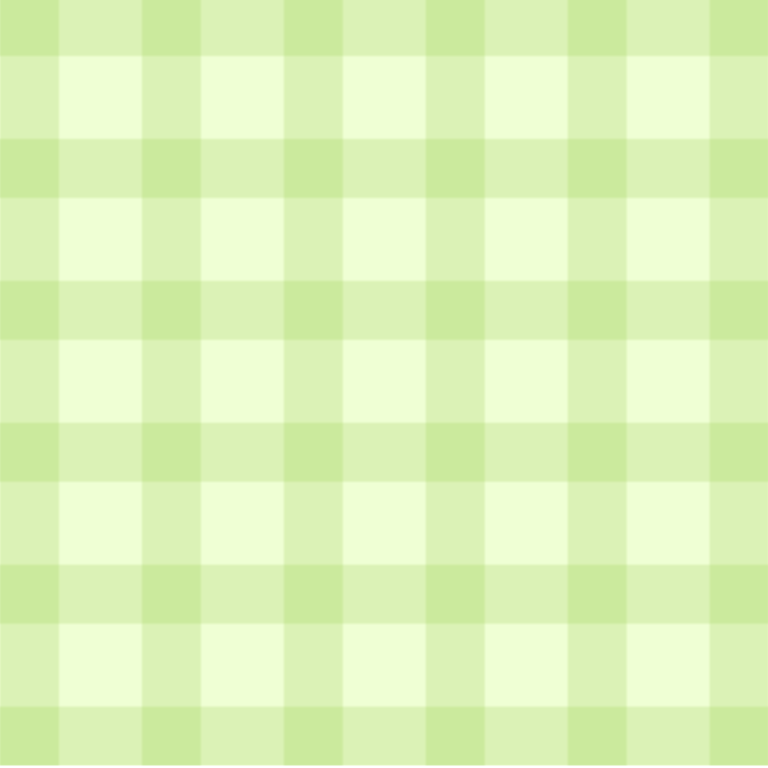
Reproduce this pattern procedurally as a three.js fragment shader.

```glsl
// Pale green gingham: translucent bands crossing in a square check above a thin white hem.
varying vec2 vUv;

const float PERIOD = 0.1848;                      // distance between band centres
const float BAND_WIDTH = 0.0768;
const float EDGE_SOFTNESS = 0.0026;               // half-width of the edge blend
const vec2 FIRST_CENTRE = vec2(0.0384, 0.0415);   // first vertical, horizontal band
const float HEM_HEIGHT = 0.0032;                  // white strip along the bottom
const float HEM_SOFTNESS = 0.0012;
const vec3 GROUND = vec3(0.937, 1.0, 0.831);
const vec3 SINGLE_BAND = vec3(0.860, 0.950, 0.712);
const vec3 CROSSING = vec3(0.798, 0.918, 0.616);
const vec3 HEM = vec3(1.0);

// Coverage of the vertical (x) and horizontal (y) bands
vec2 bandCoverage(vec2 p) {
  vec2 cell = fract((p - FIRST_CENTRE) / PERIOD + 0.5) - 0.5;
  vec2 edgeDistance = abs(cell) * PERIOD - 0.5 * BAND_WIDTH;
  return 1.0 - smoothstep(-EDGE_SOFTNESS, EDGE_SOFTNESS, edgeDistance);
}

void main() {
  vec2 band = bandCoverage(vUv);

  // One band tints the ground; two deepen it where they cross
  vec3 offHorizontal = mix(GROUND, SINGLE_BAND, band.x);
  vec3 onHorizontal = mix(SINGLE_BAND, CROSSING, band.x);
  vec3 cloth = mix(offHorizontal, onHorizontal, band.y);

  // Bare strip below the last band
  float clothMask = smoothstep(HEM_HEIGHT - HEM_SOFTNESS, HEM_HEIGHT + HEM_SOFTNESS, vUv.y);
  gl_FragColor = vec4(mix(HEM, cloth, clothMask), 1.0);
}
```
